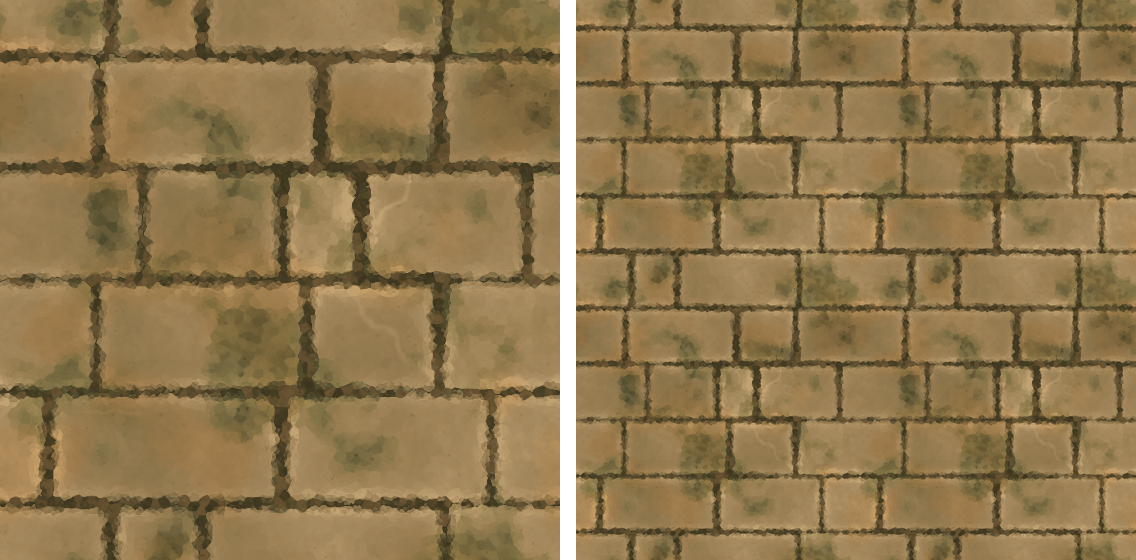
Left: one tile. Right: repeated 2 by 2.
A Shadertoy shader for this texture:

```glsl
// Weathered sandstone wall: five courses of uneven blocks with dark, crumbling joints.

float hash(vec2 p) {
    vec3 q = fract(p.xyx * 0.1031);
    q += dot(q, q.yzx + 33.33);
    return fract((q.x + q.y) * q.z);
}

// Value noise with n cells across the canvas, wrapping at its edges.
float noise(vec2 p, float n) {
    vec2 cell = floor(p * n), f = fract(p * n);
    f = f * f * (3.0 - 2.0 * f);
    vec2 a = mod(cell, n), b = mod(cell + 1.0, n);
    return mix(mix(hash(a + n), hash(vec2(b.x, a.y) + n), f.x),
               mix(hash(vec2(a.x, b.y) + n), hash(b + n), f.x), f.y);
}

float fbm(vec2 p, float n) {
    float sum = 0.0, amp = 0.5;
    for (int i = 0; i < 5; i++) {
        sum += amp * noise(p, n);
        n *= 2.0;
        amp *= 0.5;
    }
    return sum / 0.97;
}

// Soft-edged Voronoi chips: xy = offset to the chip centre, z = random value of the chip.
vec3 chips(vec2 p, float n) {
    vec2 cell = floor(p * n), f = fract(p * n);
    vec4 sum = vec4(0.0);
    for (int y = -1; y <= 1; y++)
    for (int x = -1; x <= 1; x++) {
        vec2 o = vec2(x, y), id = mod(cell + o, n) + n;
        vec2 r = o + vec2(hash(id), hash(id + 51.7)) - f;
        sum += exp(-14.0 * dot(r, r)) * vec4(r / n, hash(id + 113.3), 1.0);
    }
    return sum.xyz / sum.w;
}

// x = distance into the stone (negative in the joint), y = random value of the stone.
vec2 masonry(vec2 p) {
    // Upright joints of each course; a repeated value means one joint fewer.
    vec4 joints[5] = vec4[5](
        vec4(0.086, 0.504, 0.878, 0.878),
        vec4(0.172, 0.549, 0.785, 0.785),
        vec4(0.255, 0.504, 0.643, 0.940),
        vec4(0.177, 0.573, 0.785, 0.785),
        vec4(0.198, 0.362, 0.797, 0.797));
    float course = mod(floor((p.y - 0.1) * 5.0), 5.0);
    vec4 j = joints[int(course)];
    vec4 gap = abs(fract(p.x - j + 0.5) - 0.5);
    vec2 d = vec2(min(min(gap.x, gap.y), min(gap.z, gap.w)),
                  abs(fract((p.y - 0.1) * 5.0 + 0.5) - 0.5) / 5.0);
    d -= vec2(0.004, 0.002) + vec2(0.009, 0.008) * noise(p, 7.0);
    // Round the corners of the block.
    float inside = 0.016 - length(max(0.016 - d, 0.0)) + max(min(d.x, d.y) - 0.016, 0.0);
    float stone = mod(dot(step(j, vec4(fract(p.x))), vec4(1.0)), 4.0);
    return vec2(inside, hash(vec2(course * 7.0 + stone, 3.0)));
}

// Colour ramp from shadow to highlight.
vec3 sandstone(float tone) {
    vec3 shades[6] = vec3[6](
        vec3(0.33, 0.30, 0.19), vec3(0.45, 0.38, 0.25), vec3(0.53, 0.45, 0.29),
        vec3(0.60, 0.49, 0.32), vec3(0.66, 0.55, 0.38), vec3(0.76, 0.64, 0.45));
    vec3 c = shades[0];
    for (int i = 1; i < 6; i++)
        c = mix(c, shades[i], clamp(tone * 5.0 - float(i - 1), 0.0, 1.0));
    return c;
}

void mainImage(out vec4 fragColor, in vec2 fragCoord) {
    vec2 p = fragCoord / iResolution.xy;

    // Snap the shapes to chips of two sizes so that every edge breaks up.
    vec3 coarse = chips(p, 62.0), fine = chips(p + 0.31, 140.0);
    vec2 q = p + 0.6 * coarse.xy + 0.7 * fine.xy;
    vec2 wall = masonry(q);
    float edge = wall.x + 0.005 * (coarse.z - 0.5) + 0.004 * (fine.z - 0.5);

    // Stone face: broad mottling, a tone per block and small facets.
    float tone = 0.60 + 0.75 * (fbm(mix(p, q, 0.6), 5.0) - 0.5)
               + 0.10 * (wall.y - 0.5) + 0.07 * (coarse.z - 0.5) + 0.05 * (fine.z - 0.5);

    // Pale worn rim and a few pale veins.
    tone += 0.34 * exp(-abs(edge - 0.011) / 0.013) * (0.4 + 0.8 * noise(p + 0.4, 9.0));
    float vein = 1.0 - abs(2.0 * fbm(p + 0.17, 3.0) - 1.0);
    tone += 0.16 * smoothstep(0.95, 1.0, vein) * smoothstep(0.5, 0.75, noise(p + 0.63, 6.0));

    // Olive stains, heavier on some blocks, and scattered pits.
    float stain = smoothstep(0.50, 0.74, fbm(q + 0.37, 9.0) + 0.16 * (wall.y - 0.5));
    stain *= 0.65 + 0.7 * coarse.z;
    tone -= 0.42 * stain + 0.22 * smoothstep(0.96, 0.99, fine.z) * noise(p, 12.0);

    // Grime on the chips next to the joint.
    tone -= 0.75 * smoothstep(0.011, -0.001, edge) * (0.35 + 0.65 * fine.z);
    vec3 color = sandstone(tone);
    color = mix(color, color * vec3(0.95, 1.0, 0.94), clamp(stain, 0.0, 1.0));
    color *= mix(vec3(1.0), vec3(1.02, 0.97, 0.90), smoothstep(0.5, 0.8, noise(q + 0.7, 10.0)));

    // Joint: brown bed with dark crumbs.
    float crumb = smoothstep(0.25, 0.6, 0.7 * coarse.z + 0.3 * fine.z);
    vec3 joint = mix(vec3(0.40, 0.32, 0.19), vec3(0.25, 0.22, 0.125), crumb);
    joint *= 0.92 + 0.2 * fine.z;
    color = mix(joint, color, smoothstep(-0.002, 0.002, edge));

    fragColor = vec4(color, 1.0);
}
```
